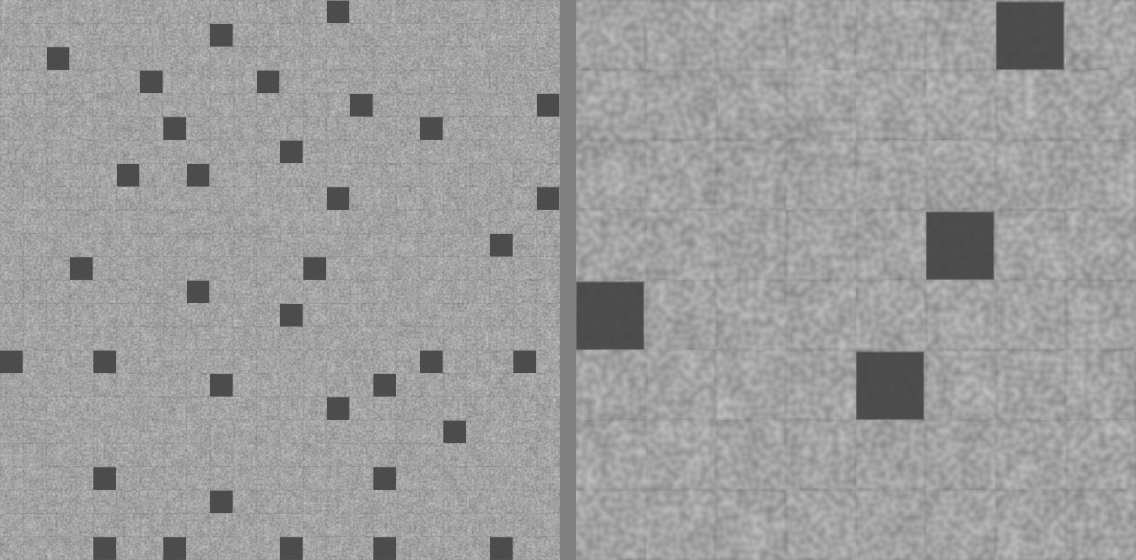
Left: the whole. Right: its middle third, enlarged.
Reproduce this pattern procedurally as a three.js fragment shader.

```glsl
varying vec2 vUv;

#define TILES 24.0
#define STONE vec3(0.639)
#define DARK vec3(0.298)
#define DARK_KEEP 0.79
#define DARK_HALF 0.484
#define EDGE_SOFT 0.022
#define SEAM_WIDTH 0.045
#define SEAM_DEPTH 0.055
#define GRAIN 0.115
#define MOTTLE 0.050
#define BLOTCH 0.055
#define STREAK 0.030

float hash(vec2 p) {
  vec3 q = fract(p.xyx * 0.1031);
  q += dot(q, q.yzx + 33.33);
  return fract((q.x + q.y) * q.z);
}

vec2 gradient(vec2 cell) {
  float angle = 6.28318 * hash(cell + 17.0);
  return vec2(cos(angle), sin(angle));
}

float gradientNoise(vec2 p) {
  vec2 i = floor(p), f = fract(p);
  vec2 u = f * f * f * (f * (f * 6.0 - 15.0) + 10.0);
  vec2 e = vec2(1.0, 0.0);
  float low = mix(dot(gradient(i), f), dot(gradient(i + e), f - e), u.x);
  float high = mix(dot(gradient(i + e.yx), f - e.yx),
                   dot(gradient(i + 1.0), f - 1.0), u.x);
  return mix(low, high, u.y);
}

// A tile is dark when its rank beats every close neighbour, so dark tiles keep apart
float isDark(vec2 tile) {
  float rank = hash(tile + 53.0);
  float dark = step(hash(tile + 211.0), DARK_KEEP);
  for (int j = -2; j <= 2; j++) {
    for (int i = -2; i <= 2; i++) {
      vec2 d = vec2(float(i), float(j));
      float near = dot(d, d);
      if (near > 0.5 && near < 4.5 && hash(tile + d + 53.0) > rank) dark = 0.0;
    }
  }
  return dark;
}

// Tone of the concrete, cut differently for each tile
float concrete(vec2 p, vec2 tile) {
  vec2 slab = p + 7.0 * vec2(hash(tile + 5.0), hash(tile + 91.0));
  float tone = GRAIN * gradientNoise(p * 9.7 * TILES);
  tone += MOTTLE * gradientNoise(slab * 5.3 * TILES + 40.0);
  tone += BLOTCH * gradientNoise(slab * 2.6 * TILES + 80.0);
  tone += 0.6 * BLOTCH * gradientNoise(slab * 1.2 * TILES + 120.0);
  tone += STREAK * gradientNoise(slab * vec2(6.0, 1.1) * TILES + 160.0);
  return tone;
}

void main() {
  vec2 grid = vUv * TILES;
  vec2 tile = floor(grid);
  vec2 local = fract(grid);

  vec3 color = STONE + concrete(vUv, tile);

  // Thin, worn joints, weaker along the vertical
  vec2 border = min(local, 1.0 - local);
  vec2 joint = 1.0 - smoothstep(vec2(0.0), vec2(SEAM_WIDTH), border);
  float wear = clamp(0.75 + 1.3 * gradientNoise(grid * 2.3 + 9.0), 0.0, 1.0);
  color -= SEAM_DEPTH * wear * max(joint.y, 0.75 * joint.x);

  // Flat dark tiles, set slightly towards the lower left
  vec2 reach = abs(local - vec2(0.486, 0.490));
  float box = max(reach.x, reach.y) - DARK_HALF;
  float cover = 1.0 - smoothstep(-EDGE_SOFT, EDGE_SOFT, box);
  vec3 darkTone = DARK + 0.015 * gradientNoise(vUv * 9.7 * TILES + 300.0);
  color = mix(color, darkTone, cover * isDark(tile));

  gl_FragColor = vec4(color, 1.0);
}
```
